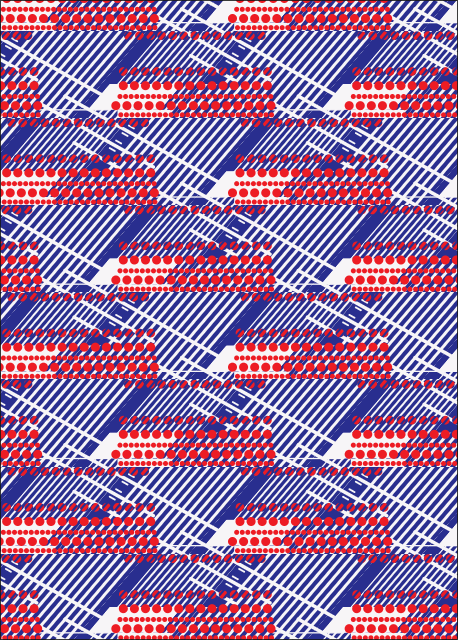
A Shadertoy shader for this pattern:

```glsl
const vec3 WHITE = vec3(0.97, 0.96, 0.97);
const vec3 BLUE = vec3(0.16, 0.18, 0.56);
const vec3 RED = vec3(0.93, 0.11, 0.14);

const float HEIGHT = 768.0;           // design units down the canvas
const vec2 CELL = vec2(280.0, 104.6); // one motif; alternate rows shift by half
const float SLANT = 0.85;             // horizontal run of a stripe per unit down

float fill(float d, float px) { return clamp(0.5 - d / px, 0.0, 1.0); }

float segment(vec2 p, vec2 a, vec2 b) {
    vec2 ab = b - a;
    return length(p - a - ab * clamp(dot(p - a, ab) / dot(ab, ab), 0.0, 1.0));
}

// Coverage of the interval lo..hi
float band(float x, float lo, float hi, float px) {
    return fill(max(lo - x, x - hi), px);
}

float stripes(float s, float period, float share, float px) {
    float d = (abs(fract(s / period) - 0.5) - 0.5 * share) * period;
    return fill(d / sqrt(1.0 + SLANT * SLANT), px);
}

// A row of evenly spaced dots beginning at first
float dots(vec2 p, vec2 first, float spacing, float count, float radius, float px) {
    vec2 q = p - first;
    q.x -= spacing * clamp(round(q.x / spacing), 0.0, count - 1.0);
    return fill(length(q) - radius, px);
}

// Local position within the motif of a given row
vec2 motif(vec2 p, float row, float lead) {
    float start = 145.0 - 0.5 * CELL.x * mod(row, 2.0);
    return vec2(mod(p.x - start + lead, CELL.x) - lead, p.y - 246.0 - row * CELL.y);
}

float slashes(vec2 p, float row, float px) {
    float cover = 0.0;
    for (int j = -1; j <= 1; j++) {
        vec2 q = motif(p, row + float(j), -35.0 + 15.0);
        float d = segment(q, vec2(73.0, -26.0), vec2(275.0, 87.0));
        d = min(d, segment(q, vec2(45.0, -16.0), vec2(179.0, 59.0)));
        d = min(d, segment(q, vec2(84.0, 30.0), vec2(137.0, 60.0)));
        cover = max(cover, fill(d - 2.1, px));
    }
    return cover;
}

// Short white ticks stepping down the broad dark bar
float ticks(vec2 q, float px) {
    float d = 1e3;
    for (int i = 0; i < 4; i++) {
        float v = 11.0 + 9.0 * float(i);
        vec2 c = vec2(162.0 - SLANT * v, v);
        d = min(d, segment(q, c - vec2(3.0, 1.7), c + vec2(3.0, 1.7)));
    }
    return fill(d - 1.1, px);
}

float blueLayer(vec2 q, float px) {
    float s = q.x + SLANT * q.y;
    float wide = stripes(s, 11.2, 0.58, px);
    float dense = stripes(s, 8.4, 0.62, px);
    float ink = mix(wide, dense, band(s, 50.0, 150.0, px));
    ink = max(ink, band(s, 31.0, 50.0, px));
    ink = max(ink, band(s, 150.0, 174.0, px) * band(q.y, -1.0, 64.0, px));
    // Blank wedge behind the left part of the dots
    float wedge = band(s, 41.0, 128.0, px) * band(q.y, 64.0, 95.0, px);
    float foot = band(q.x, -4.0, 60.0, px) * band(q.y, 95.0, 106.0, px);
    return ink * (1.0 - max(wedge, foot));
}

void mainImage(out vec4 fragColor, in vec2 fragCoord) {
    float px = HEIGHT / iResolution.y;
    vec2 size = iResolution.xy * px;
    vec2 p = vec2(fragCoord.x * px, HEIGHT - fragCoord.y * px);
    float row = floor((p.y - 246.0) / CELL.y);
    vec2 q = motif(p, row, 60.0);

    // Stripes, then white cuts
    vec3 color = mix(WHITE, BLUE, blueLayer(q, px));
    float hairline = band(q.x, 182.0, 220.0, px) + band(q.x, -60.0, -12.0, px);
    color = mix(color, WHITE, min(hairline, 1.0) * band(q.y, 94.2, 95.8, px));
    color = mix(color, WHITE, max(slashes(p, row, px), ticks(q, px)));

    // Dots crossed by blue stripes
    float crossed = dots(q, vec2(9.0, 6.0), 13.3, 13.0, 5.2, px);
    crossed = max(crossed, dots(q, vec2(3.0, 49.0), 13.3, 14.0, 5.2, px));
    float hatch = stripes(q.x + SLANT * q.y + 3.0, 8.4, 0.4, px);
    color = mix(color, mix(RED, BLUE, hatch), crossed);

    // Solid dots, large and small rows alternating
    float solid = dots(q, vec2(3.0, 66.0), 13.3, 14.0, 5.4, px);
    solid = max(solid, dots(q, vec2(-1.0, 79.0), 6.7, 28.0, 3.0, px));
    solid = max(solid, dots(q, vec2(-6.0, 90.0), 13.3, 15.0, 5.4, px));
    solid = max(solid, dots(q, vec2(0.0, 101.0), 6.7, 28.0, 3.0, px));
    color = mix(color, RED, solid);

    // Thin dark frame
    vec2 edge = min(p, size - p);
    color = mix(color, vec3(0.08), fill(min(edge.x, edge.y) - 1.0, px));
    fragColor = vec4(color, 1.0);
}
```
